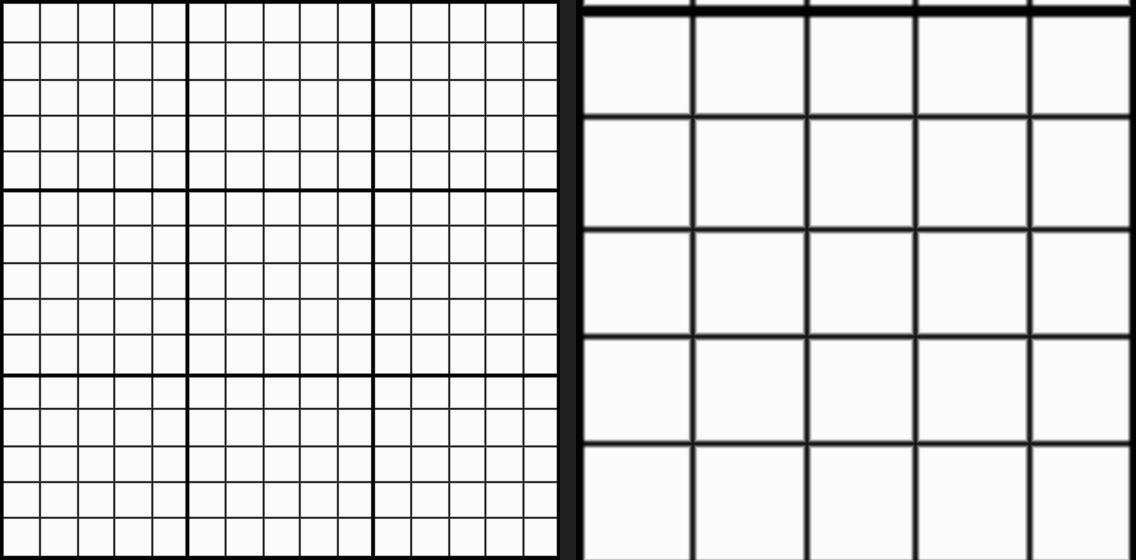
Left, the full canvas; right, a detail of the centre.
Give the GLSL for this pattern, as a three.js fragment shader.

```glsl
// Ruled square sheet: 15 by 15 thin cells, grouped 5 by 5 by heavy lines and a frame.
varying vec2 vUv;

const vec3 PAPER = vec3(0.983);
const vec3 THIN_INK = vec3(0.09);
const vec3 HEAVY_INK = vec3(0.01);

const int BLOCKS = 3;
const int CELLS_PER_BLOCK = 5;

// Lengths are fractions of the canvas side
const float THIN_WIDTH = 0.0035;
const float HEAVY_WIDTH = 0.0070;
const float EDGE_SOFTNESS = 0.0016;

const vec2 HEAVY_START = vec2(0.0030, 0.0033);
const vec2 HEAVY_PITCH = vec2(0.3316, 0.3315);
const float HEAVY_SAG = 0.0057;
const float SAG_RATE = 1.15;

const vec2 THIN_START = vec2(0.0060, 0.0103);
const vec2 THIN_PITCH = vec2(0.06628, 0.06543);
const vec2 THIN_DRIFT = vec2(0.00085, 0.0017);
const float HALF_PI = 1.5707963;

// Column and row position of a heavy line; the rows sag slightly
vec2 heavyLine(float index) {
  return HEAVY_START + HEAVY_PITCH * index
    + vec2(0.0, HEAVY_SAG * sin(SAG_RATE * index));
}

// Column and row position of a thin line; spacing drifts within each block
vec2 thinLine(float index) {
  float step = mod(index, float(CELLS_PER_BLOCK));
  vec2 drift = vec2(cos(2.0 * HALF_PI * step), sin(HALF_PI * (step - 1.0)));
  return THIN_START + THIN_PITCH * index + THIN_DRIFT * drift;
}

// Ink coverage from the nearest column or row distance
float stroke(vec2 nearest, float width) {
  float edge = min(nearest.x, nearest.y) - 0.5 * width;
  return 1.0 - smoothstep(-EDGE_SOFTNESS, EDGE_SOFTNESS, edge);
}

void main() {
  // Rows are counted from the top
  vec2 sheet = vec2(vUv.x, 1.0 - vUv.y);

  // Thin lines inside the blocks
  vec2 thinDistance = vec2(1.0);
  for (int i = 0; i < BLOCKS * CELLS_PER_BLOCK; i++) {
    float index = float(i);
    if (mod(index, float(CELLS_PER_BLOCK)) > 0.5) {
      thinDistance = min(thinDistance, abs(sheet - thinLine(index)));
    }
  }

  // Heavy lines; clamping carries the frame out to the canvas edge
  vec2 framed = clamp(sheet, heavyLine(0.0), heavyLine(float(BLOCKS)));
  vec2 heavyDistance = vec2(1.0);
  for (int i = 0; i <= BLOCKS; i++) {
    heavyDistance = min(heavyDistance, abs(framed - heavyLine(float(i))));
  }

  vec3 color = mix(PAPER, THIN_INK, stroke(thinDistance, THIN_WIDTH));
  color = mix(color, HEAVY_INK, stroke(heavyDistance, HEAVY_WIDTH));
  gl_FragColor = vec4(color, 1.0);
}
```
